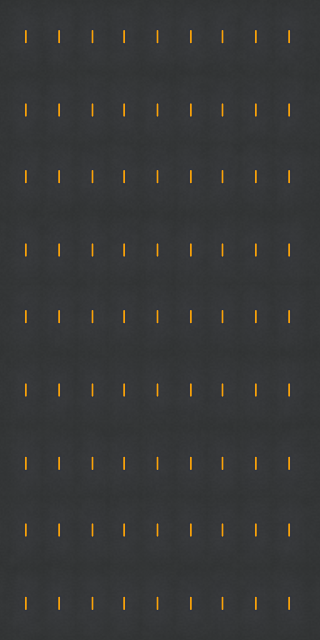
Reproduce this pattern procedurally as a Shadertoy shader.

```glsl
// Nine by nine short amber dashes on charcoal, spaced evenly and then snapped to a coarse grid.
// Each cell carries a soft cool glow, fading to darker seams, with fine woven grain on top.
// Dashes are rounded segment distances; grain is a sine hash in canvas units.

const float COUNT = 9.0;
const vec2 SNAP = vec2(192.0, 96.0);        // placement steps across and down
const vec2 FIRST = vec2(15.2, 4.99);        // first dash, in steps
const vec2 PITCH = vec2(19.7, 10.625);      // dash spacing, in steps
const float HALF_LENGTH = 0.0205;           // in canvas widths
const float HALF_WIDTH = 0.0027;

const vec3 SEAM = vec3(0.196, 0.205, 0.206);
const vec3 CHARCOAL = vec3(0.215, 0.222, 0.232);
const vec3 HALO = vec3(0.170, 0.195, 0.260);
const vec3 AMBER = vec3(0.985, 0.640, 0.030);

float hash(vec2 p) {
    return fract(sin(dot(p, vec2(127.1, 311.7))) * 43758.5453);
}

float valueNoise(vec2 p) {
    vec2 i = floor(p);
    vec2 f = fract(p);
    f = f * f * (3.0 - 2.0 * f);
    float low = mix(hash(i), hash(i + vec2(1.0, 0.0)), f.x);
    float high = mix(hash(i + vec2(0.0, 1.0)), hash(i + 1.0), f.x);
    return mix(low, high, f.y);
}

// Centre of the dash in a cell, snapped to the placement grid
vec2 dashCentre(vec2 cell) {
    return (floor(FIRST + PITCH * cell + 0.5) + 0.5) / SNAP;
}

float dashDistance(vec2 p, float halfLength, float halfWidth) {
    p.y -= clamp(p.y, halfWidth - halfLength, halfLength - halfWidth);
    return length(p) - halfWidth;
}

// Bright cell middle, dark along the seams
float cellGlow(vec2 offset, vec2 pitch) {
    vec2 t = clamp(abs(offset) / (0.5 * pitch), 0.0, 1.0);
    vec2 fade = 1.0 - t * t;
    return (0.35 + 0.65 * fade.x) * (0.15 + 0.85 * fade.y);
}

// Random specks with a faint regular weave
float grain(vec2 p) {
    float specks = valueNoise(p * 190.0) - 0.5;
    float blotches = valueNoise(p * 28.0) - 0.5;
    float weave = sin(p.x * 402.0) * sin(p.y * 402.0);
    return specks * 0.014 + blotches * 0.008 + weave * 0.002;
}

void mainImage(out vec4 fragColor, in vec2 fragCoord) {
    vec2 uv = fragCoord / iResolution.xy;
    uv.y = 1.0 - uv.y;                      // rows run from the top
    vec2 scale = vec2(1.0, iResolution.y / iResolution.x);
    float pixel = 1.0 / iResolution.x;

    // Nearest cell and the offset from its dash
    vec2 cell = floor((uv * SNAP - FIRST - 0.5) / PITCH + 0.5);
    cell = clamp(cell, vec2(0.0), vec2(COUNT - 1.0));
    vec2 offset = (uv - dashCentre(cell)) * scale;

    // Ground
    vec3 color = mix(SEAM, CHARCOAL, cellGlow(offset, PITCH / SNAP * scale));
    color += grain(uv * scale);

    // Dash with its cool fringe
    float d = dashDistance(offset, HALF_LENGTH, HALF_WIDTH);
    color = mix(color, HALO, 0.75 * (1.0 - smoothstep(0.0, 0.008, d)));
    color = mix(color, AMBER, 1.0 - smoothstep(-0.6 * pixel, 0.6 * pixel, d));

    fragColor = vec4(color, 1.0);
}
```
